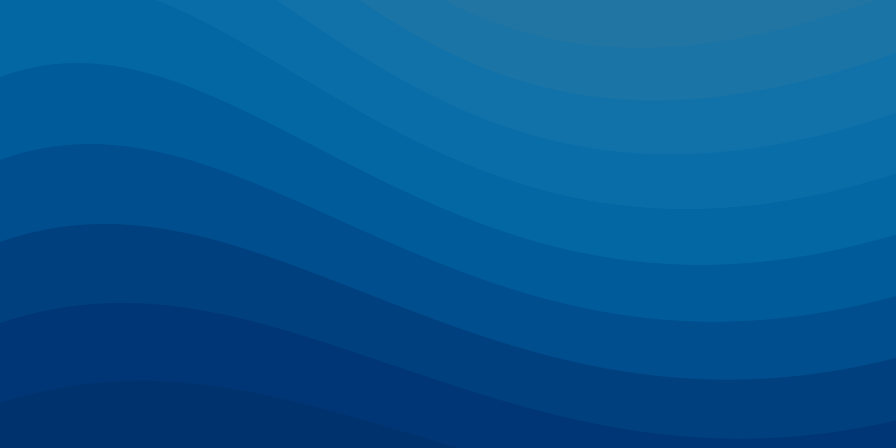
This background is drawn by a Shadertoy shader. Its source:

```glsl
// Layered blue waves: nested flat bands darkening towards the lower left.

#define BANDS 10
#define CENTRE_BAND 5.0      // edge that has index zero in the wave formula
#define MID_DEPTH 0.3659     // mean depth of that edge, from the top
#define BAND_STEP 0.1539     // mean distance between edges
#define SWELL 0.2253         // wave height of the central edge
#define FLATTEN 0.0281       // wave height lost per edge downwards
#define EASE 0.00117         // slows the flattening lower down

const vec3 BAND_COLOURS[BANDS] = vec3[BANDS](
    vec3(0.130, 0.460, 0.640), vec3(0.100, 0.455, 0.650),
    vec3(0.067, 0.446, 0.663), vec3(0.035, 0.430, 0.660),
    vec3(0.012, 0.402, 0.638), vec3(0.000, 0.358, 0.604),
    vec3(0.000, 0.304, 0.552), vec3(0.000, 0.252, 0.494),
    vec3(0.000, 0.212, 0.457), vec3(0.000, 0.196, 0.432));

// Phase along an edge: zero at its crest, pi at its trough.
float wavePhase(float x, float k) {
    float basePhase = -0.533 + x * (6.466 + x * (-3.196 + x * 1.2));
    float drift = 0.07 + x * (0.13 - 0.185 * x);
    return basePhase - k * drift - 0.005 * k * k * (1.0 - x);
}

// Depth of edge k below the top of the canvas.
float edgeDepth(float x, float k) {
    float amplitude = SWELL - FLATTEN * k + EASE * k * k;
    return MID_DEPTH + BAND_STEP * k - amplitude * cos(wavePhase(x, k));
}

void mainImage(out vec4 fragColor, in vec2 fragCoord) {
    vec2 uv = fragCoord / iResolution.xy;
    float depth = 1.0 - uv.y;
    float halfPixel = 0.6 / iResolution.y;

    // Paint each lower band over the ones above it.
    vec3 colour = BAND_COLOURS[0];
    for (int i = 1; i < BANDS; i++) {
        float below = depth - edgeDepth(uv.x, float(i) - CENTRE_BAND);
        colour = mix(colour, BAND_COLOURS[i], smoothstep(-halfPixel, halfPixel, below));
    }
    fragColor = vec4(colour, 1.0);
}
```
